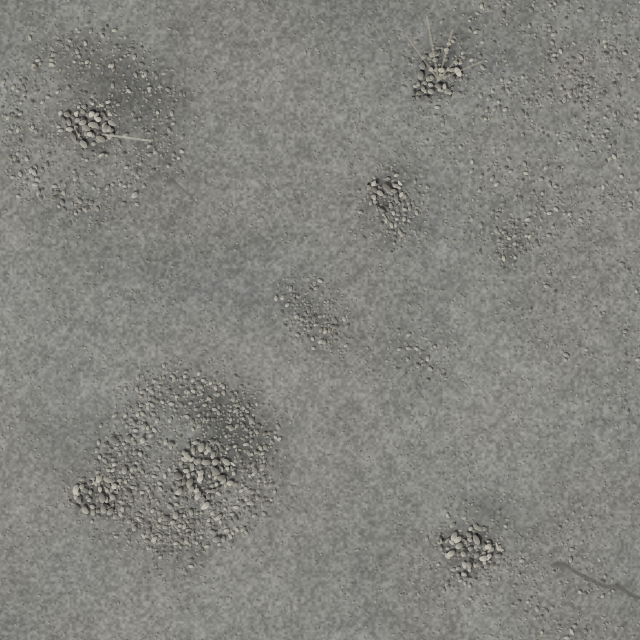
Reproduce this texture procedurally as a three.js fragment shader.

```glsl
// Grey silty ground from above, with pebble mounds, loose gravel and dry twigs.
varying vec2 vUv;

const vec2 SUN = vec2(-0.6, -0.8);

float hash(vec2 p) {
  vec3 q = fract(vec3(p.xyx) * 0.1031);
  q += dot(q, q.yzx + 33.33);
  return fract((q.x + q.y) * q.z);
}

float noise(vec2 p) {
  vec2 i = floor(p), f = fract(p);
  f = f * f * (3.0 - 2.0 * f);
  return mix(mix(hash(i), hash(i + vec2(1.0, 0.0)), f.x),
             mix(hash(i + vec2(0.0, 1.0)), hash(i + vec2(1.0, 1.0)), f.x), f.y);
}

float fbm(vec2 p) {
  float sum = 0.0, gain = 0.5;
  for (int i = 0; i < 5; i++) {
    sum += gain * noise(p);
    p = mat2(1.6, 1.2, -1.2, 1.6) * p + 17.0;
    gain *= 0.5;
  }
  return sum;
}

float bell(float x) { return exp(-x * x); }

float blob(vec2 p, vec2 c, float r) { return bell(length(p - c) / r); }

// Fields hold: x = loose gravel, y = large stones, z = soft shade.
vec3 cairn(vec2 p, vec2 c, float r) {
  float heap = 1.0 - smoothstep(0.6, 1.2, length(p - c) / r);
  float shade = blob(p, c - SUN * r * 1.3, r * 1.1);
  return vec3(0.5 * blob(p, c, r * 1.4), heap, 0.6 * shade + 0.7 * heap);
}

vec3 mound(vec2 p, vec2 c, float r, float fill) {
  vec2 d = (p - c) / r;
  float l = length(d);
  float rim = bell((l - 0.8) / 0.24);
  float lee = smoothstep(-0.3, 0.9, dot(d, -SUN) / max(l, 0.01));
  float inside = 1.0 - smoothstep(0.8, 1.15, l);
  return vec3(0.5 * rim + fill * inside, 0.12 * rim * (1.0 - lee) + 0.3 * fill * inside,
              lee * bell((l - 0.7) / 0.33));
}

// Returns coverage, brightness and cast shadow of one size of stones.
vec3 stones(vec2 p, float freq, float amount) {
  vec2 cell = floor(p * freq), f = fract(p * freq);
  float edge = freq * 0.0012;
  vec3 result = vec3(0.0);
  for (int y = -1; y <= 1; y++) for (int x = -1; x <= 1; x++) {
    vec2 o = vec2(float(x), float(y)), id = cell + o + freq;
    float pick = hash(id), a = 6.28 * hash(id + 31.0), size = hash(id + 57.0);
    float present = smoothstep(0.0, 0.1, amount - pick);
    float r = mix(0.27, 0.55, size) * mix(0.6, 1.0, present);
    vec2 d = f - o - 0.5 - 0.8 * (vec2(hash(id + 11.0), hash(id + 23.0)) - 0.5);
    mat2 turn = mat2(cos(a), sin(a), -sin(a), cos(a));
    vec2 squash = vec2(1.0, 1.1 + 0.7 * size);
    float l = length(turn * d * squash);
    float ls = length(turn * (d + SUN * 0.3) * squash);
    float cover = present * (1.0 - smoothstep(-edge, edge, l - r));
    float shadow = present * (1.0 - smoothstep(-0.15, 0.15, ls - r));
    float lit = 0.62 + 0.45 * dot(d, SUN) / r + 0.7 * (hash(id + 71.0) - 0.5);
    if (cover > result.x) result.xy = vec2(cover, clamp(lit, 0.0, 1.0));
    result.z = max(result.z, shadow);
  }
  return result;
}

vec3 layStones(vec3 col, vec3 s, vec3 dark, vec3 pale, float depth) {
  col *= 1.0 - depth * s.z;
  return mix(col, mix(dark, pale, s.y), s.x);
}

float twig(vec2 p, vec2 a, vec2 b, float w) {
  vec2 pa = p - a, ba = b - a;
  float t = clamp(dot(pa, ba) / dot(ba, ba), 0.0, 1.0);
  return 1.0 - smoothstep(w * 0.3, w * 1.3, length(pa - ba * t));
}

void main() {
  vec2 p = vUv;
  vec2 q = p + 0.022 * (vec2(noise(p * 34.0), noise(p * 34.0 + 50.0)) - 0.5);

  // Layout of mounds, cairns and gravel patches
  vec3 field = mound(q, vec2(0.14, 0.81), 0.145, 0.08) * vec3(0.8, 1.0, 0.55);
  field += mound(q, vec2(0.295, 0.28), 0.14, 0.35) * vec3(1.0, 1.0, 0.8);
  field += cairn(q, vec2(0.145, 0.8), 0.042) + cairn(q, vec2(0.15, 0.225), 0.034);
  field += cairn(q, vec2(0.685, 0.88), 0.04) + cairn(q, vec2(0.605, 0.7), 0.032);
  field += cairn(q, vec2(0.73, 0.14), 0.046) + cairn(q, vec2(0.315, 0.265), 0.05);
  float gravel = blob(q, vec2(0.62, 0.66), 0.045) + blob(q, vec2(0.8, 0.625), 0.038)
    + blob(q, vec2(0.47, 0.53), 0.035) + blob(q, vec2(0.51, 0.49), 0.037)
    + 0.7 * blob(q, vec2(0.65, 0.435), 0.038) + 0.6 * blob(q, vec2(0.28, 0.16), 0.05);
  float spread = blob(q, vec2(0.86, 0.77), 0.13) + blob(q, vec2(0.93, 0.96), 0.16)
    + 0.6 * blob(q, vec2(0.97, 0.53), 0.15) + 0.7 * blob(q, vec2(0.87, 0.08), 0.1);
  float clumps = smoothstep(0.3, 0.65, fbm(p * 22.0));
  field.x += 0.85 * gravel + 0.6 * spread * clumps;
  field.y += 0.05 * gravel + 0.02 * spread;
  field.z += 0.45 * gravel + 0.1 * spread + 0.3 * blob(p, vec2(0.12, 0.32), 0.07);

  // Mottled silt with fine grit
  float tone = 0.518 + 0.1 * (fbm(p * 5.0) - 0.48) + 0.08 * (fbm(p * 38.0) - 0.48);
  tone += 0.1 * (noise(p * 180.0) - 0.5) + 0.11 * (noise(p * 290.0 + 9.0) - 0.5);
  vec3 col = tone * mix(vec3(0.99, 1.0, 0.975), vec3(1.01, 1.0, 0.955), noise(p * 9.0));
  col *= 1.0 - 0.23 * min(field.z, 1.3);

  // Stones from fine grit to heaped cobbles
  vec3 dark = vec3(0.37, 0.365, 0.34), pale = vec3(0.73, 0.715, 0.67);
  col = layStones(col, stones(p, 190.0, 0.12 + 0.55 * field.x), dark + 0.06, pale - 0.08, 0.23);
  col = layStones(col, stones(p + 3.0, 115.0, 0.015 + 0.62 * field.x), dark, pale, 0.36);
  col = layStones(col, stones(p + 5.0, 88.0, 0.8 * field.y), dark, pale, 0.5);
  col = layStones(col, stones(p + 7.0, 66.0, 0.65 * field.y), dark, pale + 0.03, 0.5);

  // Dry twigs: a fan on one cairn and a few strays
  vec2 root = vec2(0.685, 0.875);
  for (int i = 0; i < 5; i++) {
    float k = float(i), a = 0.4 + 0.45 * k;
    vec2 tip = root + (0.035 + 0.075 * hash(vec2(k, 4.0))) * vec2(cos(a), sin(a));
    col = mix(col, vec3(0.66, 0.63, 0.57), 0.6 * twig(p, root, tip, 0.0018));
  }
  col = mix(col, pale, 0.7 * twig(p, vec2(0.16, 0.79), vec2(0.235, 0.78), 0.002));
  col = mix(col, dark, 0.4 * twig(p, vec2(0.26, 0.73), vec2(0.31, 0.68), 0.0016));
  col = mix(col, dark, 0.7 * twig(q, vec2(0.87, 0.12), vec2(1.0, 0.06), 0.004));

  gl_FragColor = vec4(col, 1.0);
}
```
